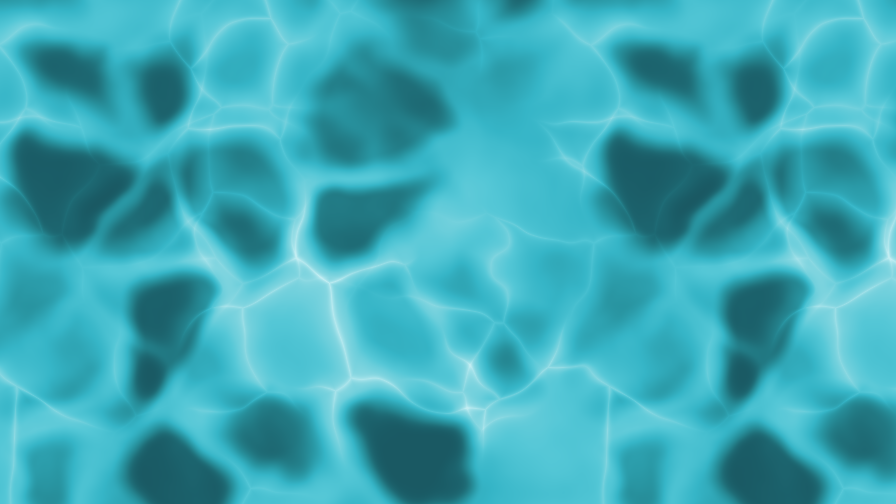
Write a WebGL 2 fragment shader that draws this texture.

```glsl
#version 300 es
precision highp float;

uniform vec2 u_resolution;
out vec4 fragColor;

vec3 hash(vec2 cell, float period, float seed) {
    cell.x = mod(cell.x, period);
    uvec3 v = uvec3(ivec3(vec3(cell, seed) + 64.0));
    v = v * 1664525u + 1013904223u;
    v.x += v.y * v.z; v.y += v.z * v.x; v.z += v.x * v.y;
    v ^= v >> 16u;
    v.x += v.y * v.z; v.y += v.z * v.x; v.z += v.x * v.y;
    return vec3(v >> 8u) / 16777216.0;
}

// Value noise that repeats horizontally
float noise(vec2 p, float period, float seed) {
    p *= period;
    vec2 i = floor(p), f = fract(p);
    f = f * f * f * (f * (f * 6.0 - 15.0) + 10.0);
    float low = mix(hash(i, period, seed).x, hash(i + vec2(1, 0), period, seed).x, f.x);
    float high = mix(hash(i + vec2(0, 1), period, seed).x, hash(i + vec2(1, 1), period, seed).x, f.x);
    return mix(low, high, f.y);
}

float cloud(vec2 p, float period, float seed) {
    return 0.6 * noise(p, period, seed)
         + 0.28 * noise(p, period * 2.0, seed + 1.0)
         + 0.12 * noise(p, period * 4.0, seed + 2.0);
}

// Voronoi: x = border distance, y = rounded border distance, z = random cell value
vec3 cells(vec2 p, float period, float seed) {
    p *= period;
    vec2 base = floor(p), nearestCell = base, nearest = vec2(8.0);
    for (int y = -1; y <= 1; y++)
    for (int x = -1; x <= 1; x++) {
        vec2 cell = base + vec2(x, y);
        vec2 r = cell + 0.1 + 0.8 * hash(cell, period, seed).xy - p;
        if (dot(r, r) < dot(nearest, nearest)) {
            nearest = r;
            nearestCell = cell;
        }
    }
    float sum = 0.0, closest = 8.0;
    for (int y = -2; y <= 2; y++)
    for (int x = -2; x <= 2; x++) {
        if (x == 0 && y == 0) continue;
        vec2 cell = nearestCell + vec2(x, y);
        vec2 r = cell + 0.1 + 0.8 * hash(cell, period, seed).xy - p;
        float border = dot(0.5 * (r + nearest), normalize(r - nearest));
        closest = min(closest, border);
        sum += exp(-13.0 * border);
    }
    float rounded = max(-log(sum + 1e-9) / 13.0, 0.0);
    return vec3(max(closest, 0.0), rounded, hash(nearestCell, period, seed).z);
}

vec3 waterColor(float tone) {
    const vec3 stops[7] = vec3[7](
        vec3(0.10, 0.35, 0.39), vec3(0.13, 0.47, 0.51), vec3(0.16, 0.59, 0.64),
        vec3(0.21, 0.71, 0.78), vec3(0.33, 0.78, 0.84), vec3(0.52, 0.84, 0.88),
        vec3(0.76, 0.93, 0.95));
    vec3 color = stops[0];
    for (int i = 1; i < 7; i++)
        color = mix(color, stops[i], clamp(tone - float(i - 1), 0.0, 1.0));
    return color;
}

void main() {
    // One unit is one horizontal repeat
    vec2 p = gl_FragCoord.xy / u_resolution.y / 1.176;

    // Bend the cell borders
    vec2 bend = vec2(cloud(p, 5.0, 10.0), cloud(p, 5.0, 20.0)) - 0.5;
    vec3 large = cells(p + 0.13 * bend, 5.0, 1.0);
    vec3 small = cells(p - 0.17 * bend.yx + 0.37, 6.0, 2.0);

    // Soft light and dark water
    float tone = 3.6 + 3.2 * (cloud(p, 4.0, 30.0) - 0.5);
    tone += 0.5 * (cloud(p + 0.1 * bend, 14.0, 70.0) - 0.5);
    float softness = mix(0.14, 0.36, noise(p, 6.0, 40.0));
    tone -= 3.5 * smoothstep(0.3, 1.0, large.z) * smoothstep(0.0, softness, large.y);
    tone -= 2.0 * small.z * smoothstep(0.0, 0.32, small.y);

    // Bright filaments with a halo
    float strength = smoothstep(0.4, 0.85, noise(p, 5.0, 50.0));
    tone += strength * (1.3 * exp(-42.0 * large.x) + 0.6 * exp(-9.0 * large.x));
    float faint = smoothstep(0.45, 0.9, noise(p, 5.0, 60.0));
    tone += faint * (0.8 * exp(-36.0 * small.x) + 0.4 * exp(-9.0 * small.x));

    // Compress the extremes
    tone = tone < 1.0 ? exp(tone - 1.0) : tone;
    tone = tone > 4.6 ? 4.6 + 0.7 * (tone - 4.6) : tone;
    fragColor = vec4(waterColor(tone - 0.15), 1.0);
}
```
